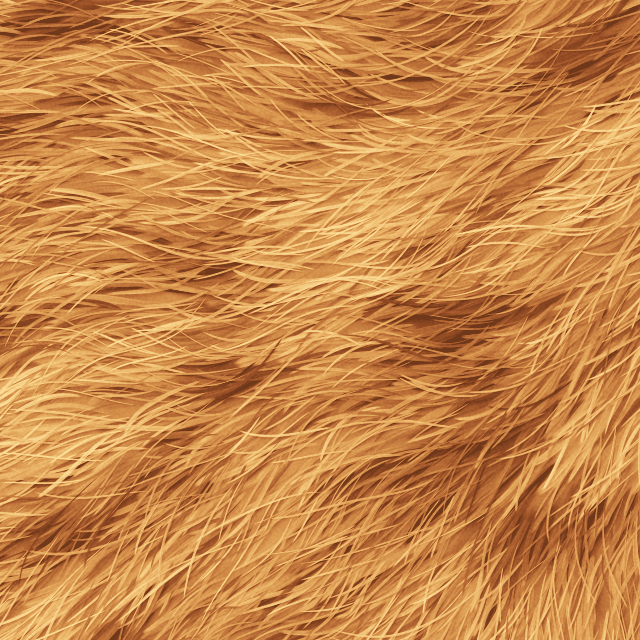
Give the GLSL for this texture, as a three.js fragment shader.

```glsl
varying vec2 vUv;

// Palette, from deep shadow to glint
const vec3 UMBER  = vec3(0.44, 0.22, 0.10);
const vec3 RUST   = vec3(0.60, 0.31, 0.15);
const vec3 COPPER = vec3(0.74, 0.44, 0.22);
const vec3 HONEY  = vec3(0.85, 0.59, 0.31);
const vec3 GOLD   = vec3(0.93, 0.73, 0.43);
const vec3 CREAM  = vec3(0.98, 0.86, 0.59);

const int   LAYERS = 6;
const int   STRANDS_PER_CELL = 8;
const float FRAME_ANGLE = 0.42;    // mean lie of the coat
const float CELL_ASPECT = 0.56;
const float CELL_UNDER = 0.21;     // cell size sets the strand length
const float CELL_TOP = 0.15;
const float CELL_STRAY = 0.30;
const float WIDTH_UNDER = 0.0100;  // half widths
const float WIDTH_TOP = 0.0017;
const float EDGE = 0.0010;
const float BEND = 0.9;
const float ANGLE_JITTER = 0.8;
const float BASE_TONE = 3.0;       // tone runs from 0 (umber) to 5 (cream)
const float CLUMP_CONTRAST = 2.5;
const float POCKET_DEPTH = 0.95;
const float SHADOW = 0.50;
const float FIBRE_CONTRAST = 1.1;
const float GRAIN = 0.42;

vec4 hash4(vec3 p) {
  vec4 q = fract(p.xyzx * vec4(0.1031, 0.1030, 0.0973, 0.1099));
  q += dot(q, q.wzxy + 33.33);
  return fract((q.xxyz + q.yzzw) * q.zywx);
}

float hash(vec2 p) {
  vec3 q = fract(p.xyx * 0.1031);
  q += dot(q, q.yzx + 33.33);
  return fract((q.x + q.y) * q.z);
}

float noise(vec2 p) {
  vec2 i = floor(p);
  vec2 f = fract(p);
  f = f * f * (3.0 - 2.0 * f);
  return mix(mix(hash(i), hash(i + vec2(1.0, 0.0)), f.x),
             mix(hash(i + vec2(0.0, 1.0)), hash(i + 1.0), f.x), f.y);
}

vec2 toFrame(vec2 p, vec2 axis) {
  return vec2(dot(p, axis), axis.x * p.y - axis.y * p.x);
}

// Flat at upper left, steeper to the right and below
float flowAngle(vec2 p) {
  vec2 dip = p - vec2(0.43, 0.82);
  return 0.20 + 0.48 * (1.0 - smoothstep(0.05, 0.5, p.y))
       + 0.52 * smoothstep(0.55, 1.0, p.x)
       - 0.40 * exp(-22.0 * dot(dip, dip))
       + 0.85 * (noise(p * 4.5 + 31.0) - 0.5);
}

// Light tufts and dark pockets between them
float clumpTone(vec2 q) {
  float n = 0.55 * noise(q * vec2(6.0, 9.0) + 12.0)
          + 0.45 * noise(q * vec2(13.0, 23.0) + 47.0);
  float pocket = 1.0 - smoothstep(0.18, 0.40, n);
  return BASE_TONE + CLUMP_CONTRAST * (n - 0.5) - POCKET_DEPTH * pocket
       + 0.4 * (0.6 - q.x);
}

// Lays one strand over the tone below it
float addStrand(float tone, vec2 offset, vec2 root, vec2 flow, float cell,
                float depth, float baseWidth, vec4 shape) {
  vec2 q = toFrame(offset, flow);
  float along = q.x / (cell * mix(0.28, 0.49, shape.w));
  if (abs(along) > 1.0) return tone;

  vec4 look = fract(shape.wzyx * vec4(13.0, 17.0, 19.0, 23.0));
  float u = q.x / cell;
  float lean = (shape.z - 0.5) * ANGLE_JITTER * (0.35 + depth);
  float bend = (look.x - 0.5) * BEND;
  float slope = lean + 2.0 * bend * u;
  float across = (q.y - q.x * (lean + bend * u)) / sqrt(1.0 + slope * slope);
  if (abs(across) > 4.5 * baseWidth + EDGE) return tone;

  // Thin out toward the tips and the limit of the cell search
  vec2 limit = abs(offset) / (cell * vec2(0.5, 0.5 * CELL_ASPECT));
  float taper = (1.0 - along * along)
              * (1.0 - smoothstep(0.75, 1.0, max(limit.x, limit.y)));
  float width = baseWidth * mix(0.55, 1.2, look.z) * sqrt(taper);
  float cover = 1.0 - smoothstep(width - EDGE, width + EDGE, abs(across));
  float shade = 1.0 - smoothstep(0.0, 2.0 * width + EDGE,
                                 abs(across + 1.4 * width));
  tone -= SHADOW * shade * taper;
  if (cover <= 0.0) return tone;

  float lift = mix(-0.15, 1.25, depth) + 1.2 * (look.w - 0.5);
  lift -= 1.9 * step(0.8, look.y);
  float fibre = noise(vec2(q.x * 14.0, across * 420.0) + 90.0 * look.xy) - 0.5;
  float strandTone = clumpTone(root) + lift + FIBRE_CONTRAST * fibre
                   - 0.35 * along;
  return mix(tone, strandTone, cover * smoothstep(0.0, 0.4, taper) * 0.85);
}

vec3 furColour(float t) {
  vec3 c = mix(UMBER, RUST, clamp(t, 0.0, 1.0));
  c = mix(c, COPPER, clamp(t - 1.0, 0.0, 1.0));
  c = mix(c, HONEY, clamp(t - 2.0, 0.0, 1.0));
  c = mix(c, GOLD, clamp(t - 3.0, 0.0, 1.0));
  return mix(c, CREAM, clamp(t - 4.0, 0.0, 1.0));
}

void main() {
  vec2 p = toFrame(vUv, vec2(cos(FRAME_ANGLE), sin(FRAME_ANGLE)));
  float turn = flowAngle(vUv) - FRAME_ANGLE;
  vec2 flow = vec2(cos(turn), sin(turn));
  float tone = clumpTone(p) - 0.4;

  // Broad undercoat first, fine hairs next, long strays last
  for (int layer = 0; layer < LAYERS; layer++) {
    float level = float(layer);
    float depth = min(level / float(LAYERS - 2), 1.0);
    float width = mix(WIDTH_UNDER, WIDTH_TOP, sqrt(depth));
    float cell = mix(CELL_UNDER, CELL_TOP, depth);
    if (layer == LAYERS - 1) cell = CELL_STRAY;
    vec2 size = cell * vec2(1.0, CELL_ASPECT);
    vec2 home = floor(p / size - 0.5);
    for (int n = 0; n < 4; n++) {
      vec2 id = home + vec2(mod(float(n), 2.0), floor(float(n) * 0.5));
      for (int k = 0; k < STRANDS_PER_CELL; k++) {
        vec4 shape = hash4(vec3(id + 20.0, level * 16.0 + float(k) + 3.0));
        vec2 root = (id + shape.xy) * size;
        tone = addStrand(tone, p - root, root, flow, cell, depth, width, shape);
      }
    }
  }

  tone += GRAIN * (noise(vUv * 380.0) - 0.5);
  gl_FragColor = vec4(furColour(tone), 1.0);
}
```
